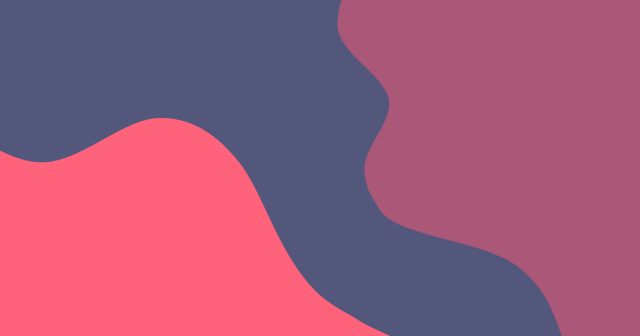
This background is drawn by a Shadertoy shader. Its source:

```glsl
const vec3 SLATE = vec3(0.325, 0.341, 0.484);
const vec3 MAUVE = vec3(0.670, 0.340, 0.467);
const vec3 CORAL = vec3(1.000, 0.390, 0.482);
const float ASPECT = 1.9104;
const int KNOTS = 10;

// Knots hold position, height and slope, in units of the canvas height.
// The coral hill is a height over x.
const vec3 HILL[KNOTS] = vec3[KNOTS](
    vec3(0.000, 0.552, -0.50), vec3(0.124, 0.517, 0.00),
    vec3(0.303, 0.582, 0.55), vec3(0.480, 0.649, 0.00),
    vec3(0.719, 0.510, -1.30), vec3(0.813, 0.333, -2.10),
    vec3(0.958, 0.119, -0.85), vec3(1.070, 0.047, -0.63),
    vec3(1.164, 0.000, -0.50), vec3(2.000, -0.400, -0.50));

// The mauve shore is an x position over y.
const vec3 SHORE[KNOTS] = vec3[KNOTS](
    vec3(0.000, 1.677, -0.38), vec3(0.209, 1.542, -1.30),
    vec3(0.281, 1.356, -3.90), vec3(0.333, 1.189, -2.20),
    vec3(0.403, 1.117, -0.65), vec3(0.498, 1.088, 0.00),
    vec3(0.692, 1.162, 0.00), vec3(0.806, 1.085, -1.05),
    vec3(0.925, 1.0075, 0.00), vec3(1.000, 1.020, 0.40));

// Cubic Hermite segment from knot a to knot b
float hermite(vec3 a, vec3 b, float s) {
    float span = b.x - a.x;
    float t = clamp((s - a.x) / span, 0.0, 1.0);
    float u = 1.0 - t;
    return mix(a.y, b.y, t * t * (3.0 - 2.0 * t))
         + span * t * u * (a.z * u - b.z * t);
}

float spline(vec3 knots[KNOTS], float s) {
    float value = knots[0].y;
    for (int i = 0; i < KNOTS - 1; i++) {
        if (s >= knots[i].x) value = hermite(knots[i], knots[i + 1], s);
    }
    return value;
}

// Antialiased inside mask of an implicit curve, negative inside
float coverage(float field) {
    float perPixel = length(vec2(dFdx(field), dFdy(field)));
    return clamp(0.5 - field / max(perPixel, 1e-6), 0.0, 1.0);
}

void mainImage(out vec4 fragColor, in vec2 fragCoord) {
    vec2 p = fragCoord / iResolution.xy * vec2(ASPECT, 1.0);

    float hill = coverage(p.y - spline(HILL, p.x));
    float shore = coverage(spline(SHORE, p.y) - p.x);

    vec3 color = mix(SLATE, MAUVE, shore);
    color = mix(color, CORAL, hill);
    fragColor = vec4(color, 1.0);
}
```
